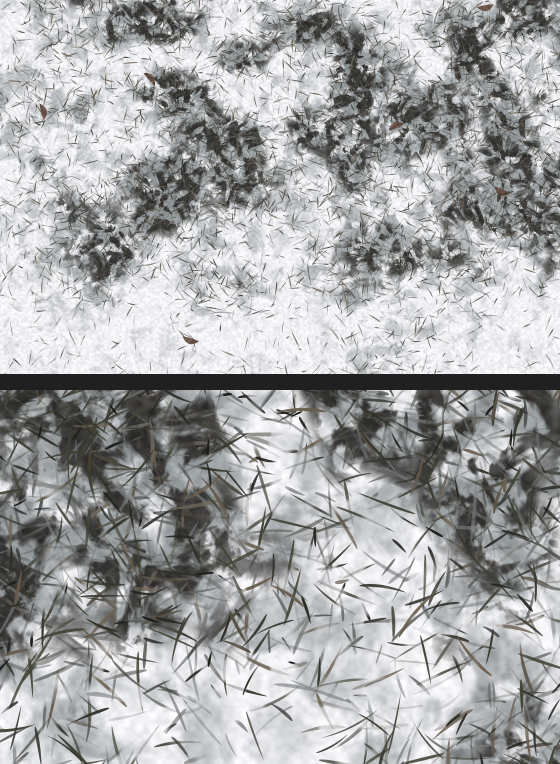
Top: the whole. Bottom: its middle third, enlarged.
This texture is drawn by a WebGL 2 fragment shader. Its source:

```glsl
#version 300 es
precision highp float;
// Sparse winter grass and dark soil poking through patchy, trodden snow.
uniform vec2 u_resolution;
out vec4 fragColor;

float hash(vec2 p) {
    return fract(sin(dot(p, vec2(127.1, 311.7))) * 43758.5453);
}

float noise(vec2 p) {
    vec2 i = floor(p), f = fract(p);
    f = f * f * (3.0 - 2.0 * f);
    return mix(mix(hash(i), hash(i + vec2(1, 0)), f.x),
               mix(hash(i + vec2(0, 1)), hash(i + vec2(1, 1)), f.x), f.y);
}

float fbm(vec2 p) {
    float sum = 0.0, amp = 0.533;
    for (int i = 0; i < 4; i++) {
        sum += amp * noise(p);
        p = mat2(1.6, 1.2, -1.2, 1.6) * p + 7.3;
        amp *= 0.5;
    }
    return sum;
}

mat2 rotation(float a) {
    return mat2(cos(a), sin(a), -sin(a), cos(a));
}

// How much grass shows through: thick in clumps, thin near the bottom.
float grassCover(vec2 p) {
    float bias = mix(-0.1, 0.04, smoothstep(0.1, 0.45, p.y));
    float clumps = 0.45 * fbm(p * 4.2 + 3.7) + 0.55 * fbm(p * 9.5 + 31.0);
    return smoothstep(0.34, 0.74, clumps + bias);
}

vec3 snowAndSoil(vec2 p, float cover) {
    // Stretch the lumps along a wandering direction so they look torn.
    vec2 warp = vec2(noise(p * 22.0), noise(p * 22.0 + 40.0)) * 0.035;
    float lumps = fbm((p + warp) * 38.0);
    float shade = smoothstep(0.36, 0.7, lumps + 0.3 * (cover - 0.4));
    vec3 col = mix(vec3(0.95, 0.95, 0.963), vec3(0.58, 0.605, 0.615), shade * (0.3 + 0.7 * cover));
    float soil = smoothstep(0.48, 0.92, cover) * smoothstep(0.42, 0.62, fbm((p - warp) * 58.0 + 19.0));
    col = mix(col, vec3(0.17, 0.16, 0.15), soil * 0.9);
    return col + 0.1 * (noise(p * 170.0) - 0.5) + 0.05 * (noise(p * 310.0) - 0.5);
}

// Brown fallen leaves, at most one in each large cell.
vec3 addLeaf(vec3 col, vec2 p, float px) {
    vec2 cell = floor(p / 0.3);
    float seed = hash(cell + 5.1);
    vec2 centre = (cell + 0.2 + 0.6 * vec2(hash(cell + 1.7), hash(cell + 9.2))) * 0.3;
    vec2 q = rotation(seed * 40.0) * (p - centre);
    q.y += 12.0 * q.x * q.x;
    float d = abs(q.y) - 0.008 * (1.0 - pow(abs(q.x) / 0.023, 2.0));
    float mask = clamp(0.5 - d / px, 0.0, 1.0) * step(seed, 0.25);
    return mix(col, vec3(0.36, 0.25, 0.2) * (0.7 + 0.6 * noise(p * 150.0)), mask * 0.85);
}

// One layer of slender, tapered blades; depth 0 is buried, 1 lies on top.
vec3 addBlades(vec3 col, vec2 p, float layer, float depth, float px) {
    float size = 0.026 + 0.014 * hash(vec2(layer, 4.0));
    mat2 turn = rotation(layer * 1.37);
    vec2 g = turn * p / size;
    for (int y = -1; y <= 1; y++)
    for (int x = -1; x <= 1; x++) {
        vec2 cell = floor(g) + vec2(x, y);
        vec2 id = cell + layer * 37.0;
        vec2 centre = cell + vec2(hash(id), hash(id + 11.3));
        float tone = hash(id + 23.9), kind = hash(id + 41.7);
        vec2 q = rotation(6.2832 * hash(id + 31.1)) * (g - centre) * size;
        float reach = size * mix(0.22, 0.92, tone);
        float t = q.x / reach;
        q.y += reach * (hash(id + 57.3) - 0.5) * 0.24 * t * t;
        float width = mix(0.0014, 0.00105, depth) * (0.65 + 0.7 * kind)
                    * sqrt(max(1.0 - t * t, 0.0)) * (1.0 - 0.4 * t);
        // Blades thinner than a pixel fade instead of breaking up.
        float mask = clamp((width + 0.5 * px - abs(q.y)) / px, 0.0, 1.0)
                   * min(2.0 * width / px, 1.0);
        if (mask > 0.0) {
            // Clumps decide which blades exist.
            float cover = grassCover((centre * size) * turn);
            mask *= step(hash(id + 71.9), 0.07 + 0.78 * cover);
            vec3 green = mix(vec3(0.08, 0.08, 0.075), vec3(0.27, 0.275, 0.215), tone);
            vec3 blade = mix(green, vec3(0.42, 0.37, 0.31), smoothstep(0.75, 0.95, kind));
            blade = mix(vec3(0.5, 0.52, 0.525), blade, smoothstep(0.0, 0.7, depth));
            // Loose snow hides parts of each blade.
            float dusted = smoothstep(0.45, 0.65, noise(p * 48.0 + layer * 5.0));
            col = mix(col, blade, mask * mix(0.6, 0.95, depth) * (1.0 - 0.7 * dusted));
        }
    }
    return col;
}

void main() {
    vec2 p = gl_FragCoord.xy / u_resolution.y;
    float px = 1.0 / u_resolution.y;
    vec3 col = snowAndSoil(p, grassCover(p));
    for (int i = 0; i < 5; i++)
        col = addBlades(col, p, float(i) + 1.0, float(i) * 0.12, px);
    col = addLeaf(col, p, px);
    for (int i = 0; i < 5; i++)
        col = addBlades(col, p, float(i) + 6.0, 0.6 + 0.1 * float(i), px);
    fragColor = vec4(clamp(col, 0.0, 1.0), 1.0);
}
```
